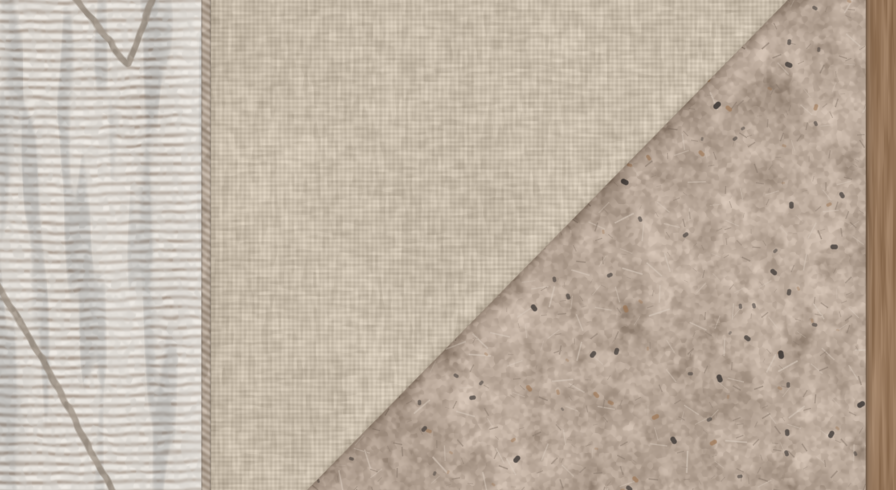
Give the GLSL for this texture, as a WebGL 1 fragment shader.

```glsl
precision highp float;
// Layered floor materials seen from above: a ribbed rug with drawn strokes,
// a linen sheet folded along a diagonal, speckled felt below, a wood strip.
// Cellular noise mottles the surfaces; scattered capsules make the fibres.
uniform vec2 u_resolution;

#define RUG_EDGE 0.411
#define BINDING_EDGE 0.430
#define FOLD_START 0.627
#define FOLD_SLOPE 0.981
#define WOOD_EDGE 1.767
#define RUG_ROWS 51.0
#define WEAVE_THREADS 112.0
#define FOLD_SHADOW 0.17
#define LINEN_COLOR vec3(0.775, 0.728, 0.660)
#define FELT_COLOR vec3(0.727, 0.660, 0.603)
#define WOOD_COLOR vec3(0.585, 0.463, 0.355)

float pixel;

float hash(vec2 p) {
  vec3 q = fract(vec3(p.xyx) * 0.1031);
  q += dot(q, q.yzx + 33.33);
  return fract((q.x + q.y) * q.z);
}

// Smooth cellular noise: random cell values blended by distance.
float cells(vec2 p) {
  vec2 base = floor(p);
  float sum = 0.0, total = 0.0;
  for (int j = -1; j <= 1; j++) {
    for (int i = -1; i <= 1; i++) {
      vec2 id = base + vec2(float(i), float(j));
      vec2 d = id + vec2(hash(id + 11.0), hash(id + 47.0)) - p;
      float w = exp(-5.0 * dot(d, d));
      sum += w * hash(id + 83.0);
      total += w;
    }
  }
  return sum / total;
}

float segment(vec2 p, vec2 a, vec2 b) {
  vec2 d = b - a;
  return length(p - a - d * clamp(dot(p - a, d) / dot(d, d), 0.0, 1.0));
}

// Randomly turned capsules, one per cell, with the given share kept.
float flecks(vec2 p, float scale, float size, float width, float share, float seed) {
  vec2 q = p * scale, base = floor(q);
  float cover = 0.0;
  for (int j = -1; j <= 1; j++) {
    for (int i = -1; i <= 1; i++) {
      vec2 id = base + vec2(float(i), float(j));
      vec2 center = id + vec2(hash(id + seed), hash(id + seed + 19.0));
      float angle = 6.2832 * hash(id + seed + 37.0);
      float grow = 0.4 + 0.6 * hash(id + seed + 53.0);
      vec2 arm = size * grow * vec2(cos(angle), sin(angle));
      float d = segment(q, center - arm, center + arm) / scale - width * grow;
      float kept = step(hash(id + seed + 71.0), share);
      cover = max(cover, kept * grow * (1.0 - smoothstep(-pixel, pixel, d)));
    }
  }
  return cover;
}

vec3 rug(vec2 p) {
  float wobble = 0.9 * cells(p * vec2(24.0, 30.0)) + 0.4 * sin(p.x * 11.0);
  float phase = p.y * RUG_ROWS + 0.3 * wobble;
  float gap = pow(0.5 + 0.5 * cos(6.2832 * phase), 1.7);
  float knots = cells(vec2(p.x * 105.0, phase * 1.6));
  float wear = cells(p * vec2(9.0, 4.0) + 5.0);
  float amount = gap * (0.3 + 0.75 * knots) * (0.65 + 0.6 * wear);
  amount *= 1.0 - 0.35 * smoothstep(0.34, 0.41, p.x);
  vec3 color = mix(vec3(0.895, 0.880, 0.858), vec3(0.645, 0.592, 0.545), amount);
  color += 0.09 * (knots - 0.5);
  float streak = cells(vec2(p.x * 42.0, p.y * 5.0));
  color -= vec3(0.10, 0.09, 0.08) * smoothstep(0.55, 0.9, streak);
  // Drawn strokes: an upper hook and a long lower slant.
  vec2 q = p + 0.006 * (vec2(cells(p * 35.0), cells(p * 35.0 + 9.0)) - 0.5);
  float d = segment(q, vec2(0.150, 1.01), vec2(0.263, 0.868));
  d = min(d, segment(q, vec2(0.263, 0.868), vec2(0.312, 1.01)));
  d = min(d, segment(q, vec2(-0.01, 0.425), vec2(0.085, 0.270)));
  d = min(d, segment(q, vec2(0.085, 0.270), vec2(0.235, -0.01)));
  float stroke = 1.0 - smoothstep(0.004, 0.009, d);
  return mix(color, vec3(0.59, 0.545, 0.495) + 0.12 * (knots - 0.5), 0.82 * stroke);
}

vec3 binding(vec2 p) {
  float t = (p.x - RUG_EDGE) / (BINDING_EDGE - RUG_EDGE);
  float stitch = 0.5 + 0.5 * sin(6.2832 * (p.y * 62.0 + 0.7 * t));
  vec3 color = mix(vec3(0.63, 0.57, 0.51), vec3(0.78, 0.73, 0.68), stitch * 0.75);
  color += 0.12 * (cells(p * 90.0) - 0.5);
  return color * (1.0 - 0.2 * smoothstep(0.6, 1.0, abs(2.0 * t - 1.0)));
}

vec3 linen(vec2 p, float fold) {
  vec2 thread = 3.14159 * WEAVE_THREADS * p;
  float weave = sin(thread.x + thread.y) * sin(thread.x - thread.y);
  float slubs = cells(p * vec2(40.0, 150.0)) + cells(p * vec2(150.0, 40.0)) - 1.0;
  vec3 color = LINEN_COLOR + 0.045 * weave + 0.07 * slubs;
  color += 0.03 * (cells(p * 5.0) - 0.5);
  color -= 0.09 * exp(-(p.x - BINDING_EDGE) / 0.009);
  color -= 0.025 * exp(-pow((p.x - 0.459) / 0.004, 2.0));
  color += 0.025 * exp(-pow((fold + 0.025) / 0.018, 2.0));
  return color - 0.07 * exp(fold / 0.006);
}

vec3 felt(vec2 p, float fold) {
  vec3 color = FELT_COLOR + 0.10 * (cells(p * 13.0) - 0.5);
  color += 0.11 * (cells(p * 48.0) - 0.5) + 0.10 * (cells(p * 120.0) - 0.5);
  float smudge = smoothstep(0.62, 0.9, cells(p * vec2(24.0, 18.0) + 31.0));
  color -= 0.10 * smudge * cells(p * 85.0 + 7.0);
  color = mix(color, vec3(0.85, 0.80, 0.75), 0.6 * flecks(p, 20.0, 0.42, 0.0016, 0.5, 3.0));
  color = mix(color, vec3(0.53, 0.47, 0.42), 0.6 * flecks(p, 36.0, 0.30, 0.0014, 0.35, 101.0));
  color = mix(color, vec3(0.62, 0.46, 0.32), 0.7 * flecks(p, 18.0, 0.06, 0.0045, 0.18, 211.0));
  color = mix(color, vec3(0.24, 0.22, 0.21), 0.9 * flecks(p, 19.0, 0.06, 0.0055, 0.27, 307.0));
  return color - FOLD_SHADOW * exp(-max(fold, 0.0) / 0.014);
}

vec3 wood(vec2 p) {
  float grain = cells(vec2(p.x * 130.0, p.y * 5.0)) + 0.5 * cells(vec2(p.x * 260.0, p.y * 14.0));
  vec3 color = WOOD_COLOR + 0.13 * (grain - 0.75);
  return color * (1.0 - 0.38 * exp(-max(p.x - WOOD_EDGE, 0.0) / 0.005));
}

void main() {
  pixel = 1.0 / u_resolution.y;
  vec2 p = gl_FragCoord.xy * pixel;
  float fold = (p.x - FOLD_START - FOLD_SLOPE * p.y) / length(vec2(1.0, FOLD_SLOPE));
  // Stack the layers from left to right with smoothed borders.
  vec3 color = mix(rug(p), binding(p), smoothstep(-pixel, pixel, p.x - RUG_EDGE));
  vec3 sheet = linen(vec2(max(p.x, BINDING_EDGE), p.y), min(fold, 0.0));
  color = mix(color, sheet, smoothstep(-pixel, pixel, p.x - BINDING_EDGE));
  color = mix(color, felt(p, fold), smoothstep(-pixel, pixel, fold));
  color = mix(color, wood(p), smoothstep(-pixel, pixel, p.x - WOOD_EDGE));
  gl_FragColor = vec4(clamp(color, 0.0, 1.0), 1.0);
}
```
